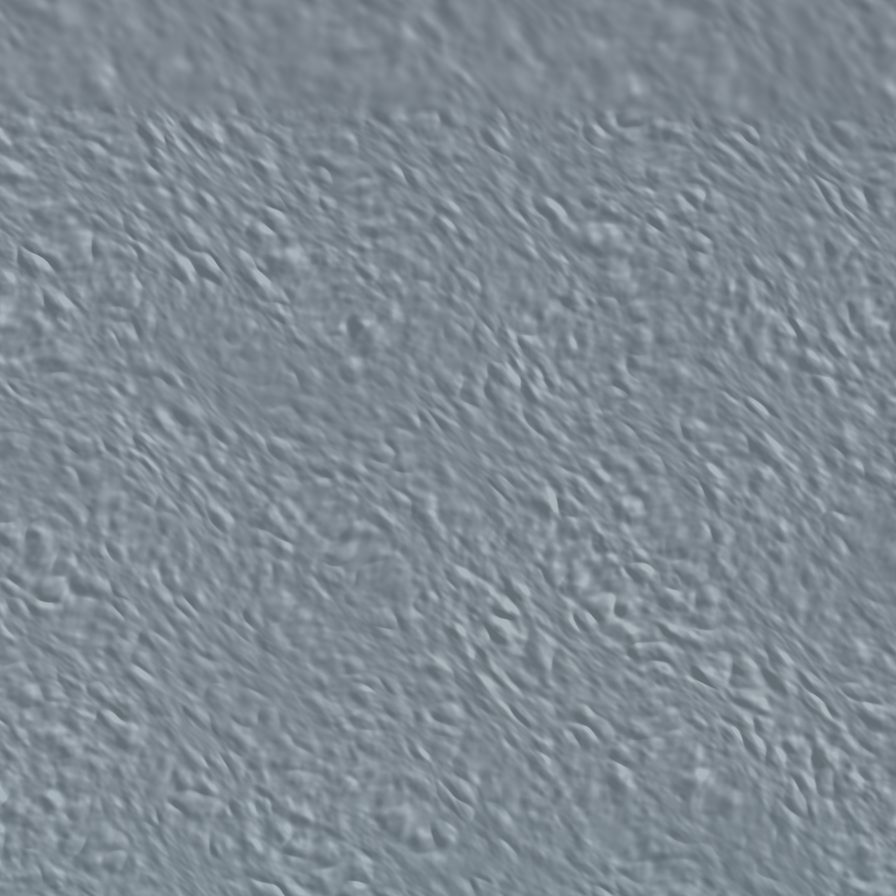
Give the GLSL for this texture, as a WebGL 1 fragment shader.

```glsl
precision highp float;
// Blue-grey rough plaster wall in raking light, with a smoother strip along the top.
uniform vec2 u_resolution;

#define RIDGE_SCALE 52.0    // cells per canvas height
#define GRAIN_SCALE 92.0
#define FINE_SCALE 165.0
#define STRIP_SCALE 44.0
#define STRETCH 1.4         // length of grains along their slant
#define SLANT 0.61          // downward tilt of grains, radians
#define CREST 0.16          // roundness of ridge crests
#define CONTRAST 0.052
#define SEAM_HEIGHT 0.888
#define BASE_COLOR vec3(0.497, 0.537, 0.568)

const vec2 LIGHT = vec2(0.30, 0.95);   // in slanted grain space

vec3 hash3(vec2 cell) {
    vec3 h = fract(cell.xyx * vec3(0.1031, 0.1030, 0.0973));
    h += dot(h, h.yxz + 33.33);
    return fract((h.xxy + h.yzz) * h.zyx);
}

// Cellular bumps: x is height, y is slope toward the light (both near unit spread).
vec2 bumps(vec2 p) {
    vec2 cell = floor(p);
    vec2 sum = vec2(0.0);
    for (int j = -1; j <= 1; j++) {
        for (int i = -1; i <= 1; i++) {
            vec2 id = cell + vec2(float(i), float(j));
            vec3 rnd = hash3(id + 211.0);
            vec2 d = p - id - rnd.xy;
            float k = max(0.0, 1.0 - dot(d, d));
            float amount = rnd.z * 2.0 - 1.0;
            sum += amount * k * k * vec2(k, -6.0 * dot(d, LIGHT));
        }
    }
    return sum * vec2(2.58, 1.26);
}

// Folds the bumps at mid height into thin wandering ridges and returns their slope.
float ridges(vec2 p) {
    vec2 b = bumps(p);
    return -b.y * b.x / sqrt(b.x * b.x + CREST);
}

// Layered sines that bend the grain so that its slant varies.
vec2 bend(vec2 p) {
    vec2 w = sin(p.yx * vec2(23.0, 19.0) + vec2(0.7, 2.1)) * 0.009;
    w += sin(p.yx * vec2(47.0, 53.0) + p * 31.0 + vec2(4.0, 1.3)) * 0.004;
    return p + w;
}

void main() {
    vec2 p = gl_FragCoord.xy / u_resolution.y;

    // Slanted, stretched grain space
    vec2 bent = bend(p);
    float c = cos(SLANT), s = sin(SLANT);
    vec2 grain = vec2((c * bent.x - s * bent.y) / STRETCH, s * bent.x + c * bent.y);

    // Rough wall: ridges, grains and fine tooth, uneven in strength
    float patchy = bumps(grain * 9.0 + 5.0).x;
    float wall = 0.85 * ridges(grain * RIDGE_SCALE)
               + 0.58 * bumps(grain * GRAIN_SCALE + 17.0).y
               + 0.30 * bumps(grain * FINE_SCALE + 41.0).y;
    wall *= 1.0 + 0.14 * patchy;

    // Smoother strip: broad soft swells
    float strip = 0.50 * bumps(grain * STRIP_SCALE + 73.0).y
                + 0.32 * bumps(grain * GRAIN_SCALE + 29.0).y - 0.15;

    // Slightly sloping seam between the two, with a faint flat shadow
    float seam = SEAM_HEIGHT - 0.018 * p.x + 0.003 * sin(p.x * 21.0) + 0.002 * sin(p.x * 57.0);
    float above = p.y - seam;
    float shade = mix(wall, strip, smoothstep(-0.012, 0.012, above));
    float shadow = exp(-pow(above / 0.009, 2.0));
    shade = mix(shade, shade * 0.6 - 0.35, shadow * 0.7);

    // Slow drift of tone: paler at lower left, darker at upper right
    shade += 0.10 * patchy + 0.25 * (1.0 - p.x - p.y);

    // Highlights reach further than shadows
    shade = clamp(shade, -2.4, 2.8);
    float tone = CONTRAST * (shade + 0.07 * (shade * shade - 1.0));
    vec3 tint = vec3(-0.006, 0.003, 0.0) * (0.6 - p.y);
    gl_FragColor = vec4(BASE_COLOR + tone + tint, 1.0);
}
```
